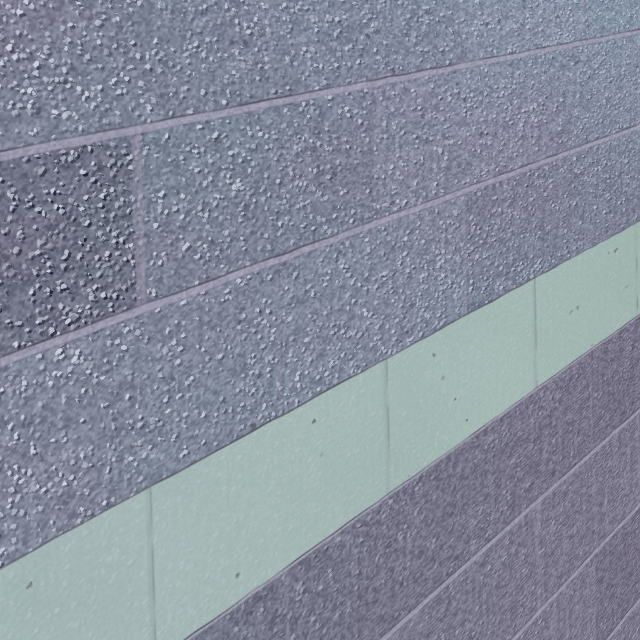
Reproduce this texture procedurally as a WebGL 1 fragment shader.

```glsl
precision highp float;
uniform vec2 u_resolution;

const vec3 PURPLE = vec3(0.510, 0.500, 0.585);
const vec3 TEAL = vec3(0.490, 0.525, 0.590);
const vec3 SLATE = vec3(0.462, 0.462, 0.532);
const vec3 MINT = vec3(0.638, 0.715, 0.705);
const vec3 MORTAR = vec3(0.630, 0.620, 0.700);
const vec3 CREVICE = vec3(0.290, 0.285, 0.340);
const vec3 CHIP = vec3(0.830, 0.845, 0.900);

const float CONVERGE = 0.5414;     // perspective shrink across the canvas
const float COURSE = 0.3223;       // course height at the left edge
const float BLOCK = 0.627;         // block length along the wall
const float STRIPE_ROW = 2.0;      // painted course

float hash(vec2 p) {
  return fract(sin(dot(p, vec2(127.1, 311.7))) * 43758.5453);
}

float noise(vec2 p) {
  vec2 i = floor(p), f = fract(p);
  f = f * f * (3.0 - 2.0 * f);
  return mix(mix(hash(i), hash(i + vec2(1.0, 0.0)), f.x),
             mix(hash(i + vec2(0.0, 1.0)), hash(i + vec2(1.0, 1.0)), f.x), f.y);
}

float fbm(vec2 p) {
  return 0.55 * noise(p) + 0.3 * noise(p * 2.1 + 7.3) + 0.15 * noise(p * 4.3 + 2.9);
}

// Antialiased band centred on zero
float band(float dist, float halfWidth, float soft) {
  return 1.0 - smoothstep(halfWidth - soft, halfWidth + soft, abs(dist));
}

// Irregular stone chips scattered over jittered cells
float chips(vec2 p, float density, float soft) {
  vec2 cell = floor(p);
  p += 0.5 * (vec2(noise(p * 2.3), noise(p * 2.3 + 41.0)) - 0.5);
  float cover = 0.0;
  for (int y = -1; y <= 1; y++) {
    for (int x = -1; x <= 1; x++) {
      vec2 id = cell + vec2(float(x), float(y));
      vec2 center = id + vec2(hash(id + 3.7), hash(id + 19.1));
      float radius = mix(0.16, 0.44, hash(id + 31.3));
      float edge = 1.0 - smoothstep(radius - soft, radius + soft, length(p - center));
      float shine = mix(0.2, 1.0, hash(id + 53.9));
      cover = max(cover, edge * shine * step(hash(id + 71.7), density));
    }
  }
  return cover;
}

// Half width of the mortar bed under a given course line
float bedWidth(float line) {
  if (line == STRIPE_ROW) return 0.002;
  return line == STRIPE_ROW + 1.0 ? 0.013 : 0.025;
}

vec3 blockColor(vec2 uv, vec2 id) {
  float cool = smoothstep(0.2, 0.85, fbm(uv * 4.0 + 5.0) + 0.25 * uv.x * uv.y);
  vec3 color = mix(PURPLE, TEAL, cool);
  color = mix(color, SLATE + 0.03 * (uv.x - 0.6) * vec3(1.0, -0.5, 0.0), step(STRIPE_ROW, id.y));
  color += 0.07 * smoothstep(0.65, 1.1, uv.y) * uv.x * vec3(0.4, 1.0, 1.0);
  return color + 0.03 * (hash(id + 9.0) - 0.5);
}

void main() {
  vec2 uv = gl_FragCoord.xy / u_resolution;

  // Wall coordinates: k counts courses downward, t runs along the wall
  float depth = 1.0 - CONVERGE * uv.x;
  float k = (1.0 - uv.y - 0.2435 + 0.194 * uv.x) / (COURSE * depth);
  float t = uv.x / depth;
  float row = floor(k);
  float along = (t - 0.012 * k - 0.24) / BLOCK - 0.5 * mod(row, 2.0);
  vec2 id = vec2(floor(along), row);
  float softK = 1.0 / (COURSE * depth * u_resolution.y);
  float softT = 1.0 / (BLOCK * depth * depth * u_resolution.x);

  float stripe = step(abs(row - STRIPE_ROW), 0.1);
  float below = step(STRIPE_ROW + 0.5, row);
  float rough = step(abs(row) + abs(id.x + 1.0), 0.1);

  // Grain keeps its proportions while shrinking with distance
  vec2 grain = vec2(-log(depth) / (CONVERGE * COURSE), k);
  float cluster = fbm(grain * 3.5);
  float density = clamp(0.95 * cluster + 0.1 * rough - 0.22 * below - 0.1 * stripe, 0.0, 0.8);
  float soft = 0.08 + 10.0 * softK;
  float strength = mix(1.0, 0.62, uv.x) * mix(1.0, 0.6, below) * mix(1.0, 0.28, stripe);
  float light = chips(grain * 30.0, density, soft);
  float shade = chips(grain * 30.0 + vec2(-0.4, -0.45), density, soft);
  float fine = noise(grain * 70.0) - 0.5;

  // Block faces
  vec3 face = blockColor(uv, id) - rough * vec3(0.06, 0.07, 0.07);
  vec3 paint = MINT + 0.03 * (fbm(uv * 5.0) - 0.5) + 0.025 * (0.5 - uv.x) * vec3(0.5, 0.3, 1.0);
  vec3 color = mix(face, paint, stripe);
  color += fine * mix(0.15, 0.03, stripe) + 0.08 * (noise(grain * 32.0) - 0.5) * (1.0 - stripe);
  color -= shade * strength * (0.17 + 0.12 * rough) * (1.0 - 0.8 * stripe);
  color = mix(color, CHIP, light * strength * 0.95);

  // Small dark pits, rare on the paint
  float pits = chips(grain * 22.0 + 13.0, mix(0.05 + 0.08 * rough, 0.006, stripe), soft);
  color = mix(color, CREVICE, 0.6 * pits);

  // Upright joints, each with its own width and wear
  float joint = fract(along + 0.5) - 0.5;
  vec2 jointId = vec2(floor(along + 0.5), row);
  float wide = step(abs(jointId.x) + abs(row), 0.1);
  float jointHalf = mix(0.008, 0.013, hash(jointId + 4.0)) + 0.008 * wide;
  float fill = band(joint, jointHalf, 1.8 * softT);
  float wear = 0.25 + 0.3 * noise(vec2(k * 9.0, jointId.x)) + 0.3 * wide;
  vec3 jointColor = mix(MORTAR - 0.06 + 0.08 * fine, MINT * 0.90, stripe);
  color = mix(color, jointColor, fill * wear);
  float crack = band(joint - jointHalf, 0.003, 1.6 * softT);
  float crackWear = hash(jointId + 15.0) * smoothstep(0.2, 0.8, noise(vec2(k * 7.0, jointId.x + 3.0)));
  color = mix(color, CREVICE, crack * 0.5 * crackWear * (1.0 - 0.5 * wide));

  // Mortar beds with a broken dark crevice along the upper edge
  float line = floor(k + 0.5);
  float bed = k - line + 0.008 * (noise(vec2(t * 22.0, line)) - 0.5);
  float bedHalf = bedWidth(line);
  color = mix(color, MORTAR + 0.08 * fine, band(bed, bedHalf, 1.4 * softK) * 0.85);
  float gap = band(bed + bedHalf, 0.005, 1.3 * softK);
  color = mix(color, CREVICE, gap * mix(0.35, 0.95, noise(vec2(t * 16.0, line + 5.0))));
  color = mix(color, CREVICE, band(bed - bedHalf, 0.004, 1.3 * softK) * 0.2);

  gl_FragColor = vec4(clamp(color, 0.0, 1.0), 1.0);
}
```
